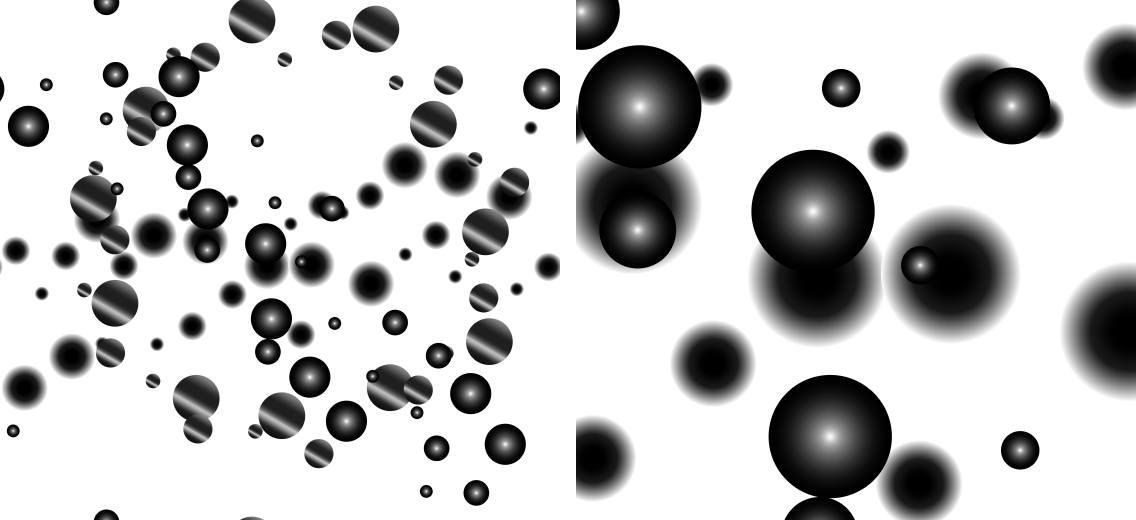
Left: the whole. Right: its middle third, enlarged.
Give the GLSL for this pattern, as a WebGL 2 fragment shader.

```glsl
#version 300 es
precision highp float;
// Scattered discs on white in three finishes: blurred dots along a rising band,
// brushed-metal discs on a ring, and glossy spheres along a falling diagonal.
// Each disc is measured with wrapped distances, so the pattern tiles.

uniform vec2 u_resolution;
out vec4 fragColor;

const int SOFT = 0, METAL = 1, SPHERE = 2;
const int DISCS_PER_FINISH = 33;

// Integer hash to 0..1
float hash(int finish, int index, int channel) {
    uint h = uint(finish * 4099 + index * 67 + channel + 1) * 747796405u;
    h = (h ^ (h >> 15)) * 2246822519u;
    h = (h ^ (h >> 13)) * 3266489917u;
    return float((h ^ (h >> 16)) >> 8) / 16777216.0;
}

// Centre in 0..1: t runs along the path, side (-1..1) across it
vec2 discCentre(int finish, float t, float side) {
    if (finish == SOFT) {
        return vec2(t, 0.4 + 0.2 * t) + side * 0.16 * vec2(-0.2, 1.0);
    }
    if (finish == METAL) {
        float angle = 6.28319 * t;
        return vec2(0.53, 0.54) + (1.0 + 0.14 * side) * vec2(0.36, 0.39) * vec2(cos(angle), sin(angle));
    }
    return mix(vec2(0.07, 0.95), vec2(0.93, 0.05), t) + side * 0.11;
}

// Black core that blurs out to white at the rim
float softShade(float d) {
    return 0.1 * smoothstep(0.2, 0.6, d) + 0.9 * pow(clamp((d - 0.55) / 0.45, 0.0, 1.0), 1.15);
}

// Linear gradient with one tilted highlight
float metalShade(vec2 q) {
    float s = dot(q, vec2(-0.5, -0.866));
    float sheen = mix(0.55, 0.12, smoothstep(-1.1, -0.35, s));
    float rise = clamp((s + 0.1) / 0.4, 0.0, 1.0);
    float fall = 1.0 - smoothstep(0.3, 0.75, s);
    return sheen + 0.62 * rise * rise * fall - 0.06 * smoothstep(0.6, 1.0, s);
}

// Dark ball lit from the front
float sphereShade(float d) {
    float glow = max(1.0 - d, 0.0);
    return 0.85 * glow * glow + 0.15 * exp(-90.0 * d * d);
}

void main() {
    vec2 uv = gl_FragCoord.xy / u_resolution;
    vec2 aspect = vec2(1.0, u_resolution.y / u_resolution.x);
    float pixel = 1.0 / u_resolution.x;
    float shade = 1.0;

    for (int finish = SOFT; finish <= SPHERE; finish++) {
        for (int i = 0; i < DISCS_PER_FINISH; i++) {
            // Even steps along the path, golden-ratio steps across it, both jittered
            float t = (float(i) + 0.2 + 0.6 * hash(finish, i, 0)) / float(DISCS_PER_FINISH);
            float side = 2.0 * fract(float(i) * 0.618 + 0.35 * hash(finish, i, 1)) - 1.0;
            vec2 offset = uv - discCentre(finish, t, side);
            offset = (offset - round(offset)) * aspect;

            // Large, medium and small in turn
            int size = i % 3;
            float radius = size == 0 ? 0.0417 : size == 1 ? 0.026 : 0.013;
            if (finish == SPHERE) radius *= 0.88;

            vec2 q = offset / radius;
            float d = length(q);
            float discShade = finish == SOFT ? softShade(d)
                            : finish == METAL ? metalShade(q) : sphereShade(d);
            float coverage = clamp((1.0 - d) * radius / pixel + 0.5, 0.0, 1.0);
            shade = mix(shade, discShade, coverage);
        }
    }
    fragColor = vec4(vec3(clamp(shade, 0.0, 1.0)), 1.0);
}
```
